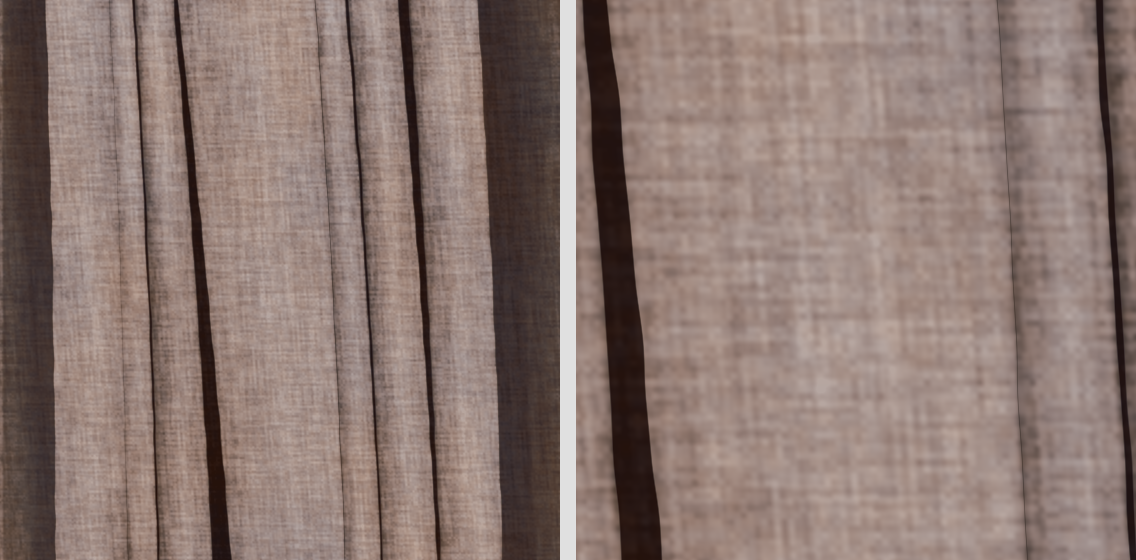
Left: the whole. Right: its middle third, enlarged.
A WebGL 1 fragment shader for this texture:

```glsl
precision highp float;
// Draws a hanging linen curtain: slanted, rounded folds with dark gaps and a fine weave.

uniform vec2 u_resolution;

// Cloth colours, from the deepest gap to the lit cloth
const vec3 GAP    = vec3(0.13, 0.07, 0.06);
const vec3 DEEP   = vec3(0.24, 0.18, 0.17);
const vec3 DARK   = vec3(0.33, 0.27, 0.24);
const vec3 SHADOW = vec3(0.47, 0.39, 0.36);
const vec3 MID    = vec3(0.58, 0.49, 0.46);
const vec3 LIGHT  = vec3(0.65, 0.57, 0.54);

const float BOW = 0.004;           // sideways bulge of the folds at mid height
const float WOBBLE = 0.0025;       // unevenness of the fold edges
const float CREASE_WIDTH = 0.005;  // falloff of the dark line beside a fold
const float SLANT = 0.07;          // lean of the threads
const float THREADS = 230.0;       // threads across the canvas
const float WEAVE = 0.22;          // contrast of the threads
const float GRAIN = 0.17;          // contrast of the fine speckle
const float STREAK = 0.16;         // contrast of the long vertical streaks
const float TINT = 0.035;          // strength of the warm and cool patches

float hash(vec2 p) {
  vec3 q = fract(p.xyx * 0.1031);
  q += dot(q, q.yzx + 33.33);
  return fract((q.x + q.y) * q.z);
}

float noise(vec2 p) {
  vec2 i = floor(p), f = fract(p);
  f = f * f * (3.0 - 2.0 * f);
  return mix(mix(hash(i), hash(i + vec2(1.0, 0.0)), f.x),
             mix(hash(i + vec2(0.0, 1.0)), hash(i + 1.0), f.x), f.y);
}

// Noise centred on zero
float vary(vec2 p) { return noise(p) - 0.5; }

// Maps a tone of 0..1 to cloth colour; brighter tones extend past LIGHT
vec3 clothColor(float tone) {
  float t = tone * 5.0;
  vec3 c = mix(GAP, DEEP, clamp(t, 0.0, 1.0));
  c = mix(c, DARK, clamp(t - 1.0, 0.0, 1.0));
  c = mix(c, SHADOW, clamp(t - 2.0, 0.0, 1.0));
  c = mix(c, MID, clamp(t - 3.0, 0.0, 1.0));
  return c + (LIGHT - MID) * clamp(t - 4.0, 0.0, 2.0);
}

// Lays one fold over the tone; edges hold x at (bottom, top),
// shade holds the darkening towards the (left, right) edge
float addFold(float tone, vec2 p, vec2 left, vec2 right, vec2 shade, float crease) {
  float bend = BOW * 4.0 * p.y * (1.0 - p.y);
  float l = mix(left.x, left.y, p.y) + bend + WOBBLE * vary(vec2(left.x * 90.0, p.y * 28.0));
  float r = mix(right.x, right.y, p.y) + bend + WOBBLE * vary(vec2(right.x * 90.0, p.y * 28.0));
  float u = (p.x - l) / (r - l);
  float lit = 0.99 - shade.x * (1.0 - smoothstep(0.0, 0.55, u))
                   - shade.y * smoothstep(0.5, 1.0, u);
  lit *= 1.0 - crease * exp(-max(p.x - l, 0.0) / CREASE_WIDTH);
  lit *= 1.0 - 0.35 * exp(-max(r - p.x, 0.0) / (0.4 * CREASE_WIDTH));
  float aa = 1.0 / min(u_resolution.x, u_resolution.y);
  float mask = smoothstep(-aa, aa, p.x - l) * smoothstep(-aa, aa, r - p.x);
  return mix(tone, lit, mask);
}

// Shaded cloth behind the folds: side panels and black gaps
float backTone(vec2 p) {
  float x = p.x + 0.035 * p.y;
  float leftPanel = 0.40 - 0.13 * smoothstep(0.035, 0.08, x) - 0.08 * p.y
                  + 0.18 * (1.0 - smoothstep(0.002, 0.008, p.x));
  float rightPanel = 0.20 + 0.09 * smoothstep(0.945, 0.965, x)
                   + 0.13 * smoothstep(0.97, 1.02, x);
  float tone = mix(leftPanel, 0.02, smoothstep(0.12, 0.16, p.x));
  return mix(tone, rightPanel, smoothstep(0.82, 0.84, p.x));
}

void main() {
  vec2 p = gl_FragCoord.xy / u_resolution;

  // Folds from left to right
  float tone = backTone(p);
  tone = addFold(tone, p, vec2(0.099, 0.081), vec2(0.229, 0.196), vec2(0.08, 0.18), 0.10);
  tone = addFold(tone, p, vec2(0.228, 0.195), vec2(0.282, 0.237), vec2(0.22, 0.12), 0.18);
  tone = addFold(tone, p, vec2(0.285, 0.241), vec2(0.380, 0.310), vec2(0.38, 0.22), 0.35);
  tone = addFold(tone, p, vec2(0.413, 0.317), vec2(0.616, 0.563), vec2(0.14, 0.08), 0.25);
  tone = addFold(tone, p, vec2(0.616, 0.563), vec2(0.681, 0.617), vec2(0.26, 0.14), 0.22);
  tone = addFold(tone, p, vec2(0.684, 0.622), vec2(0.781, 0.710), vec2(0.30, 0.16), 0.40);
  tone = addFold(tone, p, vec2(0.787, 0.729), vec2(0.898, 0.853), vec2(0.32, 0.08), 0.45);

  // Woven threads, speckle and streaks that follow the lean of the cloth
  vec2 cloth = vec2(p.x + SLANT * p.y, p.y);
  vec2 t = cloth * THREADS;
  float weave = vary(t * vec2(1.0, 0.12)) + vary(t * vec2(0.12, 1.0) + 71.0);
  float speckle = vary(t * 1.1 + 19.0);
  float streak = vary(cloth * vec2(65.0, 2.5) + 7.0);
  float patchy = vary(cloth * vec2(9.0, 5.0) + 43.0);
  float texture = WEAVE * weave + GRAIN * speckle + STREAK * streak + 0.12 * patchy;
  tone += texture * mix(0.25, 1.0, smoothstep(0.1, 0.8, tone));
  tone += 0.06 * smoothstep(0.6, 1.0, p.y) * smoothstep(0.5, 0.9, tone);

  // Warm and cool drift in the dye
  float drift = vary(cloth * vec2(12.0, 6.0) + 5.0) + 0.5 * vary(t * 0.5 + 31.0);
  vec3 color = clothColor(tone) + TINT * drift * vec3(1.0, 0.0, -1.0);
  gl_FragColor = vec4(clamp(color, 0.0, 1.0), 1.0);
}
```
